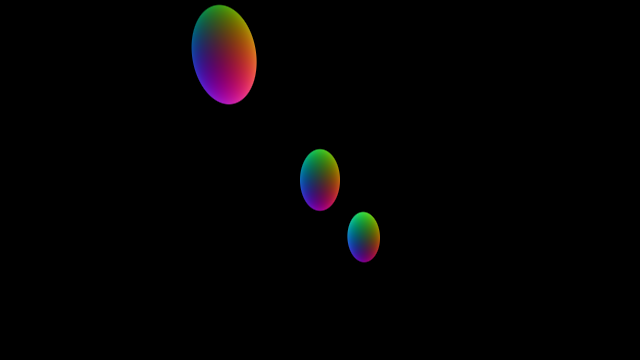
Write a WebGL 2 fragment shader that draws this background.

```glsl
#version 300 es
precision highp float;
// Three receding ellipsoids on black, tinted by their surface normals.

uniform vec2 u_resolution;
out vec4 fragColor;

const vec3 FORWARD = vec3(0.57735);
const vec3 RIGHT = vec3(0.70711, 0.0, -0.70711);
const vec3 UP = vec3(-0.40825, 0.81650, -0.40825);
const float FOCAL_LENGTH = 0.8;
const float LIMB = 0.96; // keeps the rim just short of grazing normals

// Direction of the view ray through a screen point
vec3 viewRay(vec2 p) {
    return normalize(FORWARD * FOCAL_LENGTH + RIGHT * p.x + UP * p.y);
}

// Turns a screen axis by the rotation that carries FORWARD onto ray
vec3 turnAxis(vec3 axis, vec3 ray) {
    return axis - (FORWARD + ray) * dot(axis, ray) / (1.0 + dot(FORWARD, ray));
}

// Point in the unit disc of a sheared ellipse
vec2 discPoint(vec2 p, vec2 halfSize, float shear) {
    return vec2(p.x - shear * p.y, p.y) / halfSize;
}

// Normal colour of a ball seen along ray, at a point of its disc
vec3 normalColor(vec2 disc, vec3 ray) {
    vec2 q = disc * LIMB;
    float facing = sqrt(max(1.0 - dot(q, q), 0.0));
    vec3 normal = turnAxis(RIGHT, ray) * q.x + turnAxis(UP, ray) * q.y - ray * facing;
    return clamp(0.5 + 0.5 * normal, 0.0, 1.0);
}

// Smooth coverage of the disc, one pixel wide at its edge
float discCoverage(vec2 disc, float radius, float pixel) {
    return clamp((1.0 - length(disc)) * radius / pixel + 0.5, 0.0, 1.0);
}

void main() {
    float pixel = 1.0 / u_resolution.y;
    vec2 p = (gl_FragCoord.xy - 0.5 * u_resolution) * pixel;
    vec3 color = vec3(0.0);

    // Far to near along one line in perspective
    for (int i = -1; i <= 1; i++) {
        float stepIndex = float(i);
        float rise = 0.218 * stepIndex / (1.0 - 0.374 * stepIndex);
        vec2 center = rise * vec2(-0.765, 1.0);
        float scale = 1.0 + rise * (1.352 + 1.145 * rise);
        vec2 halfSize = scale * vec2(0.0555, 0.0857);
        vec2 disc = discPoint(p - center, halfSize, -0.8 * rise * rise);
        vec3 ball = normalColor(disc, viewRay(center));
        color = mix(color, ball, discCoverage(disc, halfSize.x, pixel));
    }
    fragColor = vec4(color, 1.0);
}
```
